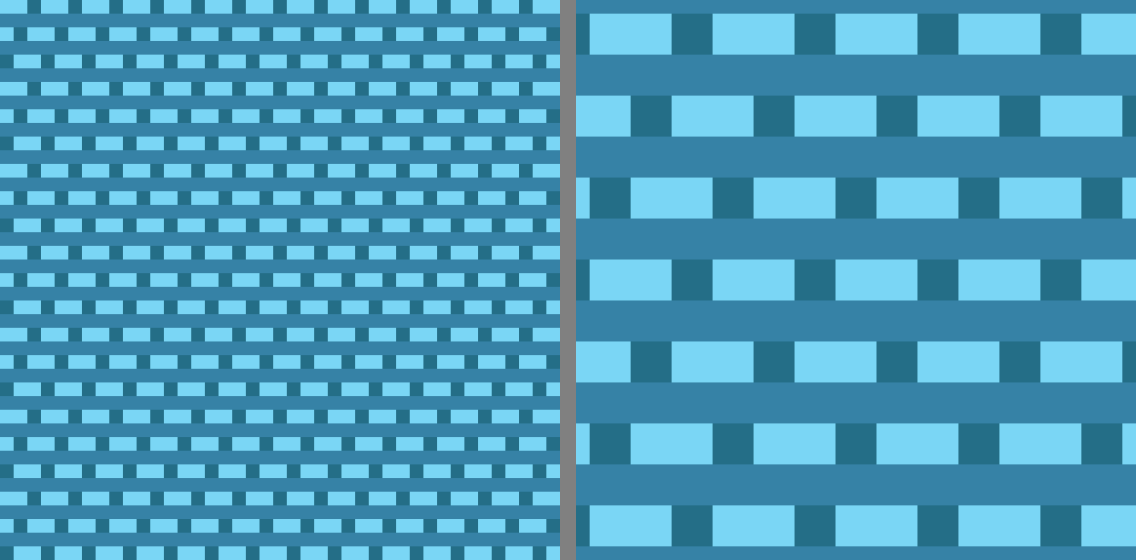
Left, the full canvas; right, a detail of the centre.
Write a three.js fragment shader that draws this pattern.

```glsl
// Light blue dashes with dark gaps, stepping sideways row by row between plain blue bands.
#define UNITS 41.0        // grid units across and up the canvas
#define ROW_PITCH 2.0     // one dashed row plus one plain band, in units
#define DASH_PITCH 3.0    // one dark gap plus one light dash, in units
#define ROW_HEIGHT 1.0
#define GAP_WIDTH 1.0
#define ROW_SHIFT 1.0     // sideways step from each row to the one above
#define BAND_COLOR vec3(0.21, 0.51, 0.65)
#define DASH_COLOR vec3(0.48, 0.84, 0.96)
#define GAP_COLOR vec3(0.14, 0.43, 0.53)

varying vec2 vUv;

// Coverage of a repeating stripe that starts at 0 in each period.
float stripe(float x, float period, float width, float blur) {
  float offset = mod(x - 0.5 * width + 0.5 * period, period) - 0.5 * period;
  return clamp((0.5 * width - abs(offset)) / blur + 0.5, 0.0, 1.0);
}

void main() {
  vec2 p = vUv * UNITS;
  vec2 blur = max(fwidth(p), vec2(1e-4));

  // The row index changes in the middle of a plain band, out of sight.
  float row = floor((p.y + 0.5 * (ROW_PITCH - ROW_HEIGHT)) / ROW_PITCH);

  float inRow = stripe(p.y, ROW_PITCH, ROW_HEIGHT, blur.y);
  float inGap = stripe(p.x - row * ROW_SHIFT, DASH_PITCH, GAP_WIDTH, blur.x);

  vec3 rowColor = mix(DASH_COLOR, GAP_COLOR, inGap);
  gl_FragColor = vec4(mix(BAND_COLOR, rowColor, inRow), 1.0);
}
```
